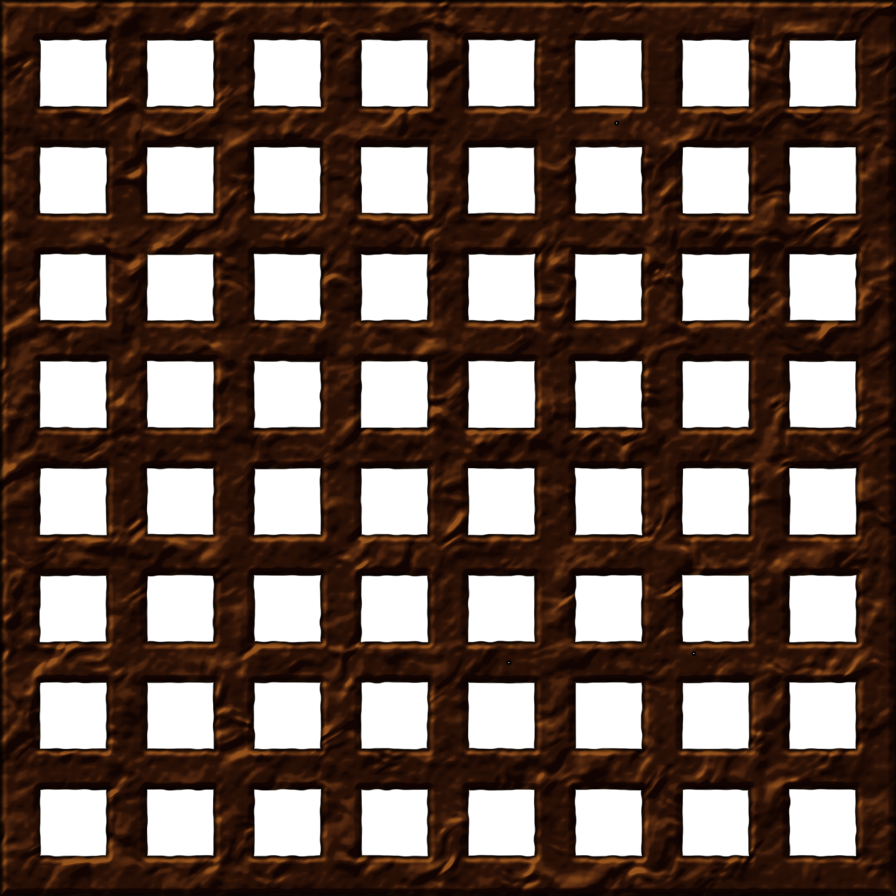
Write a Shadertoy shader that draws this pattern.

```glsl
// A cast, rust-brown metal grate with an 8 by 8 grid of square white openings.
// A height field (bevelled bars plus warped noise) is lit from the upper left,
// and the resulting light value is mapped through a dark-to-bronze colour ramp.

const float COUNT = 8.0;            // openings across and down
const float PITCH = 0.1195;         // spacing of opening centres
const float HALF_HOLE = 0.0368;     // half the width of an opening
const float EDGE_WOBBLE = 0.0016;   // unevenness of the cut edges
const float BEVEL_WIDTH = 0.009;
const float BEVEL_HEIGHT = 0.0052;
const float LUMP_SCALE = 52.0;      // hammered lumps per canvas
const float LUMP_HEIGHT = 0.0135;
const float GRAIN_SCALE = 135.0;
const float GRAIN_HEIGHT = 0.0016;
const float PIT_CELLS = 24.0;
const float PIT_CHANCE = 0.012;
const float PIT_RADIUS = 0.0035;
const vec2 LIGHT_DIR = vec2(-0.42, 0.91);

const vec3 BACKDROP = vec3(1.0);
const vec3 SHADOW = vec3(0.065, 0.014, 0.006);
const vec3 DARK_BROWN = vec3(0.165, 0.065, 0.022);
const vec3 BROWN = vec3(0.29, 0.135, 0.05);
const vec3 BRONZE = vec3(0.58, 0.32, 0.11);

float hash(vec2 p) {
    vec3 q = fract(vec3(p.xyx) * 0.1031);
    q += dot(q, q.yzx + 33.33);
    return fract((q.x + q.y) * q.z);
}

float noise(vec2 p) {
    vec2 i = floor(p);
    vec2 f = fract(p);
    f = f * f * f * (f * (f * 6.0 - 15.0) + 10.0);
    float low = mix(hash(i), hash(i + vec2(1, 0)), f.x);
    float high = mix(hash(i + vec2(0, 1)), hash(i + vec2(1, 1)), f.x);
    return mix(low, high, f.y);
}

// Signed distance to the nearest opening; positive on the metal
float holeDistance(vec2 p) {
    vec2 q = p - 0.5;
    vec2 id = clamp(floor(q / PITCH), -0.5 * COUNT, 0.5 * COUNT - 1.0) + 0.5;
    vec2 b = abs(q - id * PITCH) - HALF_HOLE;
    float box = length(max(b, 0.0)) + min(max(b.x, b.y), 0.0);
    return box + (noise(p * 95.0 + 7.0) - 0.5) * EDGE_WOBBLE;
}

// Distance to any rim, including the outer frame
float rimDistance(vec2 p) {
    vec2 frame = min(p, 1.0 - p);
    return min(holeDistance(p), min(frame.x, frame.y));
}

// Hammered lumps, slanted and warped, with calmer patches
float lumps(vec2 p) {
    vec2 q = mat2(0.8, -0.6, 0.6, 0.8) * p * LUMP_SCALE;
    q += 1.3 * vec2(noise(q * 0.6 + 11.0), noise(q * 0.6 + 47.0));
    q.x *= 0.8;
    float calm = mix(0.45, 1.15, smoothstep(0.25, 0.7, noise(p * 17.0 + 3.0)));
    return calm * (0.75 * noise(q + 90.0) + 0.3 * noise(q * 1.9 + 150.0));
}

float height(vec2 p) {
    float bevel = smoothstep(0.001, BEVEL_WIDTH, rimDistance(p));
    float grain = noise(p * GRAIN_SCALE + 20.0);
    return BEVEL_HEIGHT * bevel + LUMP_HEIGHT * lumps(p) + GRAIN_HEIGHT * grain;
}

vec3 metalRamp(float light) {
    vec3 c = mix(SHADOW, DARK_BROWN, smoothstep(-0.65, 0.05, light));
    c = mix(c, BROWN, smoothstep(0.0, 0.42, light));
    return mix(c, BRONZE, smoothstep(0.35, 1.15, light));
}

// Rare dark pinholes with a pale glint in the middle
vec3 addPits(vec3 c, vec2 p, float soft) {
    vec2 cell = floor(p * PIT_CELLS);
    vec2 jitter = 0.25 + 0.5 * vec2(hash(cell + 61.0), hash(cell + 83.0));
    float r = length(p - (cell + jitter) / PIT_CELLS);
    float present = step(hash(cell + 29.0), PIT_CHANCE);
    c = mix(c, vec3(0.01), present * (1.0 - smoothstep(PIT_RADIUS * 0.5, PIT_RADIUS, r)));
    return mix(c, vec3(0.7), present * (1.0 - smoothstep(0.0, 0.0007 + soft, r)));
}

void mainImage(out vec4 fragColor, in vec2 fragCoord) {
    vec2 p = fragCoord / iResolution.xy;
    float pixel = 1.0 / min(iResolution.x, iResolution.y);

    // Slope lighting from the height field
    vec2 e = vec2(0.0014, 0.0);
    vec2 slope = vec2(height(p + e.xy) - height(p - e.xy),
                      height(p + e.yx) - height(p - e.yx)) / (2.0 * e.x);
    float light = dot(-slope, LIGHT_DIR);
    light += 0.16 * (noise(p * 70.0 + 200.0) - 0.5);

    // Metal colour, with a burnt dark line along every rim
    vec3 color = metalRamp(light);
    color *= mix(0.3, 1.0, smoothstep(0.0, 0.0055, rimDistance(p)));
    color = addPits(color, p, 0.5 * pixel);

    // Cut the openings
    float edge = max(0.8 * pixel, 0.0011);
    float metal = smoothstep(-edge, edge, holeDistance(p));
    fragColor = vec4(mix(BACKDROP, color, metal), 1.0);
}
```
